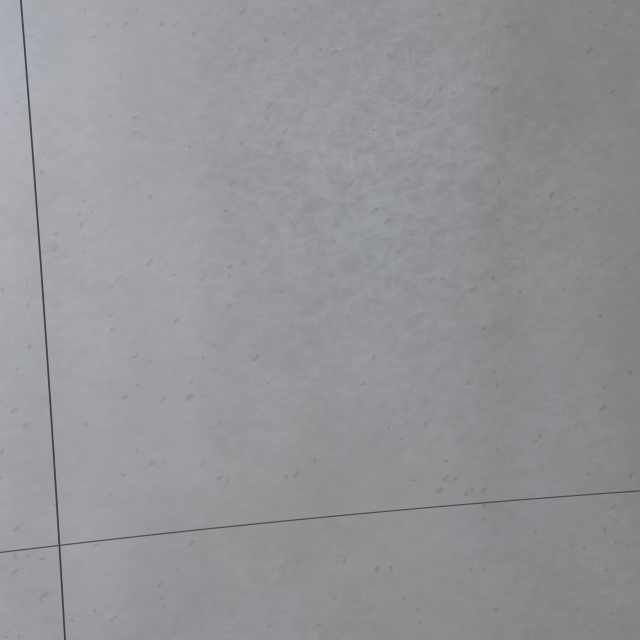
A WebGL 1 fragment shader for this texture:

```glsl
precision highp float;
// Grey concrete-look floor tiles lit from the upper left, split by two thin dark joints.
// A broad light gradient carries cloudy value noise, fine wispy grain and sparse pits;
// the joints are gently bowed curves drawn with smooth edges.
uniform vec2 u_resolution;

float hash(vec2 p) {
  return fract(sin(dot(p, vec2(127.1, 311.7))) * 43758.5453);
}

float noise(vec2 p) {
  vec2 i = floor(p), f = fract(p);
  f = f * f * (3.0 - 2.0 * f);
  return mix(mix(hash(i), hash(i + vec2(1.0, 0.0)), f.x),
             mix(hash(i + vec2(0.0, 1.0)), hash(i + vec2(1.0, 1.0)), f.x), f.y);
}

// Layered noise, roughly centred on zero
float fbm(vec2 p) {
  float sum = 0.0, amp = 0.5;
  for (int i = 0; i < 4; i++) {
    sum += amp * (noise(p) - 0.5);
    p = mat2(1.6, 1.2, -1.2, 1.6) * p + 17.3;
    amp *= 0.5;
  }
  return sum;
}

// Thin bright curls along the mid level of a warped noise
float wisps(vec2 p) {
  vec2 warp = vec2(noise(p * 0.5 + 5.0), noise(p * 0.5 + 31.0));
  float ridge = 1.0 - abs(2.0 * noise(p + 2.0 * warp) - 1.0);
  return ridge * ridge - 0.45;
}

// Sparse soft dark pits, one candidate per cell
float pits(vec2 p) {
  vec2 cell = floor(p);
  vec2 centre = 0.3 + 0.4 * vec2(hash(cell + 3.1), hash(cell + 8.7));
  float radius = 0.12 + 0.16 * hash(cell + 5.5);
  float spot = 1.0 - smoothstep(0.3 * radius, radius, length(fract(p) - centre));
  return spot * step(0.88, hash(cell + 1.9));
}

float joint(float dist, float halfWidth, float pixel) {
  return 1.0 - smoothstep(halfWidth - 0.6 * pixel, halfWidth + 0.8 * pixel, abs(dist));
}

void main() {
  vec2 uv = gl_FragCoord.xy / u_resolution;
  float pixel = 1.0 / min(u_resolution.x, u_resolution.y);

  // Light falling off to the right, a little dimmer at lower left
  float grey = mix(0.672, 0.505, pow(uv.x, 0.9));
  grey -= 0.045 * (1.0 - uv.x) * (1.0 - smoothstep(0.0, 0.75, uv.y));
  grey += 0.012 * uv.x * (1.0 - uv.y);

  // Worn bright patch above the centre
  vec2 fromPatch = (uv - vec2(0.58, 0.73)) / vec2(0.2, 0.27);
  float patchMask = exp(-dot(fromPatch, fromPatch));
  grey += 0.024 * patchMask;

  // Vertical smears and clouds
  grey += 0.024 * (noise(vec2(uv.x * 14.0 + 2.0, uv.y * 2.5)) - 0.5);
  grey += 0.045 * fbm(uv * 7.0 + 4.0);

  // Fine grain, strongest in the worn patch
  float grainAmount = 0.35 + 0.4 * noise(uv * 9.0 + 40.0) + 0.9 * patchMask;
  vec2 slanted = mat2(0.95, -0.3, 0.3, 0.95) * uv;
  grey += 0.020 * grainAmount * wisps(slanted * vec2(75.0, 105.0));
  grey += 0.050 * grainAmount * fbm(slanted * vec2(62.0, 85.0) + 9.0);
  grey -= 0.045 * pits(uv * 48.0 + 0.6 * noise(uv * 110.0));

  // Lighter areas turn cool, with faint warm and cool drifts
  float cool = max(grey - 0.52, 0.0);
  vec3 color = vec3(grey) + cool * vec3(-0.02, 0.02, 0.18);
  color += vec3(-0.007, 0.0, 0.010) * (patchMask * 0.5 + 2.0 * fbm(uv * 5.0 + 60.0));

  // Joints: one steep on the left, one nearly level near the bottom
  float steepX = mix(0.1016, 0.0326, uv.y) + 0.011 * uv.y * (1.0 - uv.y);
  float levelY = mix(0.1367, 0.233, uv.x) + 0.026 * uv.x * (1.0 - uv.x);
  float steep = joint(uv.x - steepX, 0.0012, pixel);
  float level = joint(uv.y - levelY, 0.0008, pixel);
  color = mix(color, vec3(0.20, 0.21, 0.23), 0.9 * steep);
  color = mix(color, vec3(0.23, 0.23, 0.24), 0.8 * level * (1.0 - steep));

  gl_FragColor = vec4(color, 1.0);
}
```
